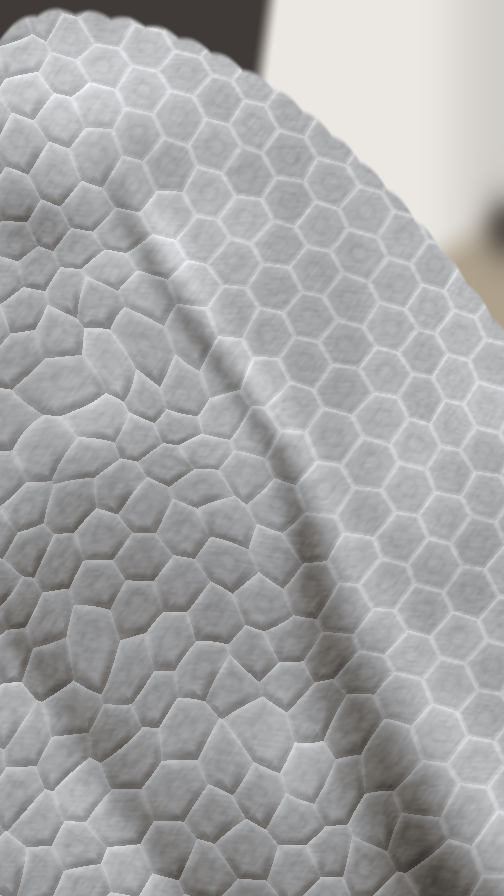
Reproduce this texture procedurally as a Shadertoy shader.

```glsl
const vec3 WALL_DARK = vec3(0.25, 0.23, 0.22);
const vec3 PANEL_WHITE = vec3(0.92, 0.91, 0.89);
const vec3 FLOOR_BEIGE = vec3(0.68, 0.63, 0.55);
const vec3 WARM_TINT = vec3(1.04, 1.0, 0.95);
const vec3 COOL_TINT = vec3(0.995, 1.0, 1.012);

float hash(vec2 p) {
    return fract(sin(dot(p, vec2(127.1, 311.7))) * 43758.5453);
}

vec2 hash2(vec2 p) {
    return vec2(hash(p), hash(p + 37.3));
}

float noise(vec2 p) {
    vec2 i = floor(p), f = fract(p);
    f = f * f * (3.0 - 2.0 * f);
    return mix(mix(hash(i), hash(i + vec2(1, 0)), f.x),
               mix(hash(i + vec2(0, 1)), hash(i + vec2(1, 1)), f.x), f.y);
}

float gauss(float x, float width) {
    x /= width;
    return exp(-x * x);
}

float blob(vec2 p, vec2 center, vec2 size) {
    vec2 d = (p - center) / size;
    return exp(-dot(d, d));
}

// Staggered cells: xy = offset from the centre, z = border distance, w = id
vec4 quiltCell(vec2 q, float jitter) {
    vec2 base = floor(q), first = vec2(9.0), second = vec2(9.0);
    float id = 0.0;
    for (int j = -2; j <= 2; j++)
    for (int i = -2; i <= 2; i++) {
        vec2 cell = base + vec2(i, j);
        vec2 center = cell + 0.5 + jitter * (hash2(cell) - 0.5);
        center.x += 0.5 * mod(cell.y, 2.0) - 0.25;
        vec2 o = center - q;
        if (dot(o, o) < dot(first, first)) {
            second = first;
            first = o;
            id = hash(cell + 9.1);
        } else if (dot(o, o) < dot(second, second)) {
            second = o;
        }
    }
    float border = dot(0.5 * (first + second), normalize(second - first));
    return vec4(-first, border, id);
}

// Broad light and shadow of the draped folds
float foldTone(vec2 p, float depth) {
    float tone = mix(0.58, 0.715, smoothstep(0.25, 0.72, depth));

    // Long ridge with a valley that widens downward
    float ridgeX = 0.512 - 0.482 * p.y + 0.04 * gauss(p.y - 0.48, 0.15);
    float d = p.x - ridgeX;
    float fade = 1.0 - smoothstep(0.72, 0.84, p.y);
    float width = mix(0.05, 0.016, smoothstep(0.1, 0.5, p.y));
    tone -= fade * mix(0.25, 0.17, smoothstep(0.1, 0.5, p.y)) * gauss(d + 0.4 * width, width);
    tone += fade * 0.09 * gauss(d - 1.7 * width, 1.2 * width);

    // Lower left fold
    float e = p.x - (0.297 - p.y) / 1.53;
    float low = 1.0 - smoothstep(0.25, 0.38, p.y);
    tone += low * 0.11 * (1.0 - smoothstep(-0.03, 0.015, e));
    tone -= low * 0.13 * smoothstep(-0.01, 0.03, e) * exp(-max(e, 0.0) / 0.07);

    // Soft hollows and swells
    tone -= 0.18 * blob(p, vec2(0.03, 0.75), vec2(0.07, 0.04));
    tone -= 0.10 * blob(p, vec2(0.12, 0.36), vec2(0.10, 0.06));
    tone += 0.08 * blob(p, vec2(0.31, 0.14), vec2(0.08, 0.09));
    tone += 0.06 * blob(p, vec2(0.10, 0.91), vec2(0.14, 0.07));
    return tone + 0.10 * (noise(p * 11.0) - 0.5);
}

vec3 fabric(vec2 p) {
    vec2 along = vec2(0.8, -0.6), across = vec2(0.6, 0.8);
    float depth = dot(p, across);
    float flatness = smoothstep(-0.05, 0.14, p.x - 0.47 + 0.47 * p.y);
    vec2 warp = vec2(noise(p * 9.0), noise(p * 9.0 + 23.0)) - 0.5;
    vec2 q = vec2(20.0 * dot(p, along), depth * (15.0 + 5.0 * depth));
    q += warp * mix(0.9, 0.25, flatness);
    vec4 cell = quiltCell(q, mix(0.48, 0.14, flatness));

    // Puffed cells: pale seams, shaded lower sides, pressed centres
    float radius = length(cell.xy);
    float side = dot(cell.xy, vec2(0.81, -0.58)) / max(radius, 0.05);
    float edge = 1.0 - smoothstep(0.0, 0.27, cell.z);
    float seam = 1.0 - smoothstep(0.015, 0.10, cell.z);
    float tone = foldTone(p, depth);
    tone -= mix(0.20, 0.055, flatness) * edge * max(side, 0.0);
    tone += mix(0.09, 0.02, flatness) * edge * max(-side, 0.0);
    tone += mix(0.045, 0.085, flatness) * seam;
    tone -= 0.025 * gauss(radius - 0.2, 0.07) + 0.02 * flatness * (1.0 - edge);
    tone += 0.05 * (cell.w - 0.5);

    // Fine crossed fibres
    float fibres = noise(p * vec2(110.0, 330.0) + 8.0 * warp)
                 + noise(vec2(dot(p, along) * 320.0, depth * 90.0));
    tone += 0.04 * (fibres - 1.0);
    return tone * mix(WARM_TINT, COOL_TINT, smoothstep(0.3, 0.6, tone));
}

vec3 backdrop(vec2 p) {
    float panel = smoothstep(-0.012, 0.012, p.x - 0.285 - 0.14 * (p.y - 0.88));
    vec3 color = mix(WALL_DARK, PANEL_WHITE, panel);
    color -= 0.10 * smoothstep(0.46, 0.56, p.x);
    color = mix(color, FLOOR_BEIGE, smoothstep(0.03, -0.03, p.y - 0.72 - 0.6 * (p.x - 0.5)));
    return mix(color, WALL_DARK, 0.8 * blob(p, vec2(0.565, 0.745), vec2(0.025, 0.035)));
}

void mainImage(out vec4 fragColor, in vec2 fragCoord) {
    vec2 p = fragCoord / iResolution.y;

    // Curved upper outline with small scallops
    float d = p.x - 0.06;
    float left = min(d, 0.0);
    float outline = 0.985 - 1.42 * d * d - 7.0 * left * left;
    outline += 0.005 * abs(sin(75.0 * (p.x + 0.5 * d * d)));
    float cover = smoothstep(-0.004, 0.004, outline - p.y);
    fragColor = vec4(clamp(mix(backdrop(p), fabric(p), cover), 0.0, 1.0), 1.0);
}
```
